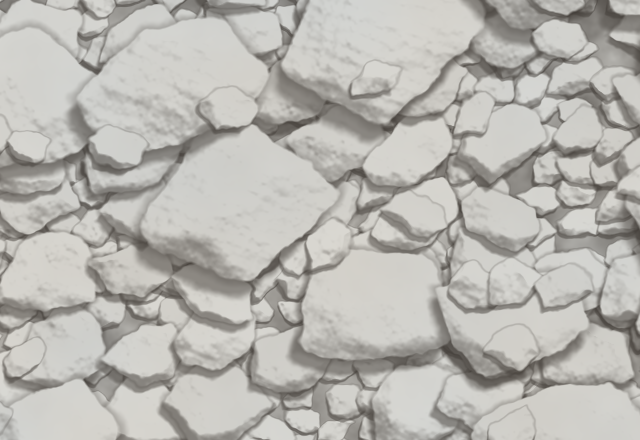
Give the GLSL for this texture, as a Shadertoy shader.

```glsl
// A heap of pale, chalky broken rocks in high sunlight, with dark gaps between them.

float hash(vec2 p) {
    vec3 q = fract(p.xyx * 0.1031);
    q += dot(q, q.yzx + 33.33);
    return fract((q.x + q.y) * q.z);
}

float noise(vec2 p) {
    vec2 i = floor(p), f = fract(p);
    f = f * f * (3.0 - 2.0 * f);
    return mix(mix(hash(i), hash(i + vec2(1, 0)), f.x),
               mix(hash(i + vec2(0, 1)), hash(i + vec2(1, 1)), f.x), f.y);
}

float fbm(vec2 p) {
    float sum = 0.0, amp = 0.5;
    for (int i = 0; i < 4; i++) {
        sum += amp * noise(p);
        p = mat2(1.6, 1.2, -1.2, 1.6) * p + 7.3;
        amp *= 0.5;
    }
    return sum;
}

// Lowers the height to a plane with a soft crease; slope follows along
void cutPlane(inout float height, inout vec2 slope, float planeHeight, vec2 planeSlope) {
    float k = 0.05;
    float w = clamp(0.5 + 0.5 * (planeHeight - height) / k, 0.0, 1.0);
    height = mix(planeHeight, height, w) - k * w * (1.0 - w);
    slope = mix(planeSlope, slope, w);
}

// Faceted stone: returns the outline distance, and the slope of its surface
float stone(vec2 q, vec2 seed, out vec2 slope) {
    float dist = -1.0;
    vec2 tilt = vec2(hash(seed + 3.1), hash(seed + 5.7)) - vec2(0.5, 0.6);
    slope = tilt * 0.4;
    float height = 0.15 + dot(slope, q);
    vec2 ridge = vec2(hash(seed + 8.3), hash(seed + 9.9)) - 0.5;
    cutPlane(height, slope, 0.16 + dot(ridge, q), ridge);
    for (int i = 0; i < 7; i++) {
        vec2 side = seed + float(i) * vec2(17.1, 5.7);
        float a = (float(i) + 0.75 * hash(side)) * 6.2832 / 7.0;
        vec2 dir = vec2(cos(a), sin(a));
        float edge = dot(q, dir) - mix(0.42, 0.62, hash(side + 11.3));
        float steep = mix(0.4, 1.7, hash(side + 23.9));
        float w = max(0.07 - abs(dist - edge), 0.0);
        dist = max(dist, edge) + w * w / 0.28;
        cutPlane(height, slope, -edge * steep, -dir * steep);
    }
    return dist;
}

// Paints one scattered layer of stones and their shadows over the tone
void paintLayer(inout float tone, vec2 p, vec2 bump, float size, float density, float layer) {
    vec2 cell = vec2(1.4, 1.0) * size;
    vec2 home = floor(p / cell);
    for (int j = -1; j <= 1; j++)
    for (int i = -1; i <= 1; i++) {
        vec2 id = home + vec2(i, j);
        vec2 seed = id + layer * 37.0 + 12.0;
        if (hash(seed + 0.37) > density) continue;
        vec2 jitter = vec2(hash(seed + 1.3), hash(seed + 2.9)) - 0.5;
        vec2 d = (p - (id + 0.5 + 0.5 * jitter) * cell) / size;
        d /= mix(0.78, 1.1, hash(seed + 4.4));
        float a = (hash(seed + 6.1) - 0.62) * 1.3;
        mat2 turn = mat2(cos(a), sin(a), -sin(a), cos(a));
        vec2 squash = vec2(1.0 / 1.4, 1.0), slope, unusedSlope;
        float dist = stone(turn * d * squash, seed, slope);
        float shadowDist = stone(turn * (d + vec2(0.07, 0.14)) * squash, seed, unusedSlope);

        // Thrown shadow and contact darkening
        tone *= 0.5 + 0.5 * smoothstep(-0.035, 0.035, shadowDist);
        tone *= 0.72 + 0.28 * smoothstep(0.0, 0.07, dist);

        // Sunlit facets, with rows of dimples on some large stones
        slope = (slope * squash) * turn + bump;
        if (size > 0.2 && hash(seed + 7.7) > 0.6) {
            vec2 g = turn * d * 40.0;
            slope += 0.15 * vec2(cos(g.x) * sin(g.y), sin(g.x) * cos(g.y)) * turn;
        }
        vec3 normal = normalize(vec3(-slope, 1.0));
        float light = dot(normal, normalize(vec3(0.25, 0.5, 0.8)));
        float lit = mix(0.46, 0.98, smoothstep(0.05, 0.8, light));
        lit += 0.06 * (hash(seed + 13.0) - 0.5);
        tone = mix(lit, tone, smoothstep(-0.003, 0.003, dist * size));
    }
}

void mainImage(out vec4 fragColor, in vec2 fragCoord) {
    vec2 p = fragCoord / iResolution.y;

    // Rough surface slope and ragged outlines
    float e = 0.004, grain = fbm(p * 13.0);
    vec2 bump = vec2(fbm((p + vec2(e, 0)) * 13.0), fbm((p + vec2(0, e)) * 13.0)) - grain;
    bump *= 0.028 / e;
    vec2 warp = vec2(fbm(p * 16.0 + 31.0), fbm(p * 16.0 + 57.0)) - 0.47;
    vec2 q = p + warp * 0.035;

    // Rubble floor, then stones from small to large, then loose chips
    float tone = 0.3 + 0.6 * grain;
    paintLayer(tone, q, bump * 1.4, 0.065, 0.95, 1.0);
    paintLayer(tone, q, bump, 0.145, 0.85, 2.0);
    paintLayer(tone, q + 0.11, bump * 0.8, 0.27, 0.5, 3.0);
    paintLayer(tone, q, bump, 0.08, 0.12, 4.0);

    // Chalk colours with a faint warm drift
    tone += 0.05 * (grain - 0.47);
    vec3 color = mix(vec3(0.25, 0.23, 0.21), vec3(0.835, 0.833, 0.815), tone);
    color *= 1.0 + vec3(0.02, 0.0, -0.02) * (noise(p * 5.0) - 0.5);
    fragColor = vec4(color, 1.0);
}
```
